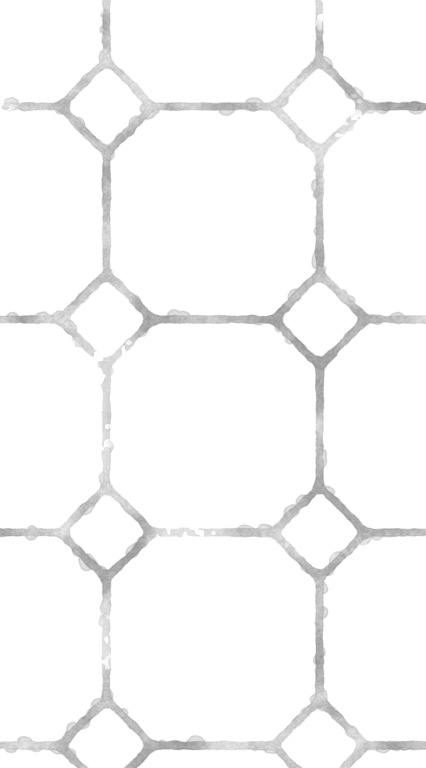
A Shadertoy shader for this pattern:

```glsl
// Watercolour lattice: grey octagon outlines with small diamonds at the crossings, on white.

const float REPEATS_ACROSS = 2.0;
const float DIAMOND_RADIUS = 0.222;  // centre to corner, in cells
const float CORNER_ROUND   = 0.018;
const float HALF_WIDTH     = 0.0185;
const float JOIN_BLEND     = 0.022;
const float EDGE_WOBBLE    = 0.016;
const int   BLOBS_PER_CELL = 18;
const float BLOB_MIN       = 0.014;
const float BLOB_MAX       = 0.034;
const float ARM_END        = 0.455;
const float INK_DARK       = 0.64;
const float INK_LIGHT      = 0.87;
const float BLOB_TONE      = 0.88;
const float RIM_TONE       = 0.76;
const float GRAIN          = 0.13;
const float HALF_PI        = 1.5707963;

float hash(vec2 p) {
    return fract(sin(dot(p, vec2(127.1, 311.7))) * 43758.5453);
}

float noise(vec2 p) {
    vec2 i = floor(p), f = fract(p);
    f = f * f * (3.0 - 2.0 * f);
    return mix(mix(hash(i), hash(i + vec2(1, 0)), f.x),
               mix(hash(i + vec2(0, 1)), hash(i + vec2(1, 1)), f.x), f.y);
}

float fbm(vec2 p) {
    float sum = 0.0, amp = 0.5;
    for (int i = 0; i < 4; i++) {
        sum += amp * noise(p);
        p = p * 2.03 + 17.3;
        amp *= 0.5;
    }
    return sum / 0.9375;
}

float smoothMin(float a, float b, float k) {
    float h = max(k - abs(a - b), 0.0) / k;
    return min(a, b) - 0.25 * h * h * k;
}

// Distance to the centre lines of the diamond and its four arms
float latticeDistance(vec2 q) {
    vec2 a = abs(q);
    vec2 soft = sqrt(q * q + CORNER_ROUND * CORNER_ROUND);
    float diamond = abs(soft.x + soft.y - DIAMOND_RADIUS) * 0.7071;
    float armStart = DIAMOND_RADIUS - CORNER_ROUND;
    float armX = length(vec2(max(armStart - a.x, 0.0), a.y));
    float armY = length(vec2(max(armStart - a.y, 0.0), a.x));
    return smoothMin(diamond, min(armX, armY), JOIN_BLEND);
}

// Signed distance to paint blobs scattered along the lines of one cell
float blobDistance(vec2 q, vec2 cell) {
    float nearest = 1.0;
    for (int i = 0; i < BLOBS_PER_CELL; i++) {
        vec2 seed = cell * 7.31 + float(i) * vec2(1.73, 3.19);
        float along = hash(seed);
        float radius = mix(BLOB_MIN, BLOB_MAX, pow(hash(seed + 11.7), 1.6));
        float side = hash(seed + 23.1) < 0.5 ? -1.0 : 1.0;
        float offset = side * mix(0.004, 0.017, hash(seed + 31.9));
        vec2 tangent = vec2(1, 0);
        vec2 center = vec2(mix(DIAMOND_RADIUS, ARM_END, along), 0.0);
        if (i % 2 == 1) {
            tangent = vec2(-0.7071, 0.7071);
            center = DIAMOND_RADIUS * vec2(1.0 - along, along);
        }
        vec2 normal = vec2(tangent.y, -tangent.x);
        float turn = HALF_PI * floor(4.0 * hash(seed + 47.3));
        float c = cos(turn), s = sin(turn);
        vec2 local = mat2(c, -s, s, c) * q - center - normal * offset;
        local = vec2(dot(local, tangent) * 0.75, dot(local, normal));
        nearest = smoothMin(nearest, length(local) - radius, 0.006);
    }
    return nearest;
}

void mainImage(out vec4 fragColor, in vec2 fragCoord) {
    // Cells are counted from the top left corner
    float pixel = REPEATS_ACROSS / iResolution.x;
    vec2 p = vec2(fragCoord.x, iResolution.y - fragCoord.y) * pixel;
    vec2 cell = floor(p);
    vec2 q = fract(p) - 0.5;

    // Ragged line and blob shapes
    float ragged = fbm(p * 22.0) - 0.5;
    float line = latticeDistance(q) - HALF_WIDTH + ragged * EDGE_WOBBLE;
    float blob = blobDistance(q, cell) + ragged * EDGE_WOBBLE;
    float lineCover = 1.0 - smoothstep(-pixel, pixel, line);
    float blobCover = 1.0 - smoothstep(-pixel, pixel, blob);
    float rim = 1.0 - smoothstep(0.0, 0.004 + pixel, abs(blob + 0.003));

    // Pigment: slow washes, fine grain and darker edges
    float wash = smoothstep(0.22, 0.8, fbm(p * 5.0 + 4.7));
    float fade = smoothstep(0.66, 0.84, noise(p * 2.3 + 9.1));
    float grain = noise(p * 130.0) * 0.6 + noise(p * 61.0) * 0.4 - 0.5;
    float edge = smoothstep(-0.009, -0.001, line);
    float ink = mix(INK_DARK, INK_LIGHT, wash) - 0.04 * edge + GRAIN * grain;
    ink = mix(ink, 0.91 + 0.05 * grain, fade * 0.75);
    float wet = mix(BLOB_TONE, RIM_TONE, rim * 0.6) + 0.05 * grain;
    wet = mix(wet, 0.95, fade * 0.6);

    // Translucent blobs beneath the line, with bare flecks in faded places
    float tone = mix(1.0, wet, blobCover);
    tone = mix(tone, ink - 0.02 * blobCover * rim, lineCover);
    float fleck = smoothstep(0.62, 0.7, noise(p * 38.0 + 2.9)) * fade;
    tone = mix(tone, 1.0, fleck);
    fragColor = vec4(vec3(clamp(tone, 0.0, 1.0)), 1.0);
}
```
